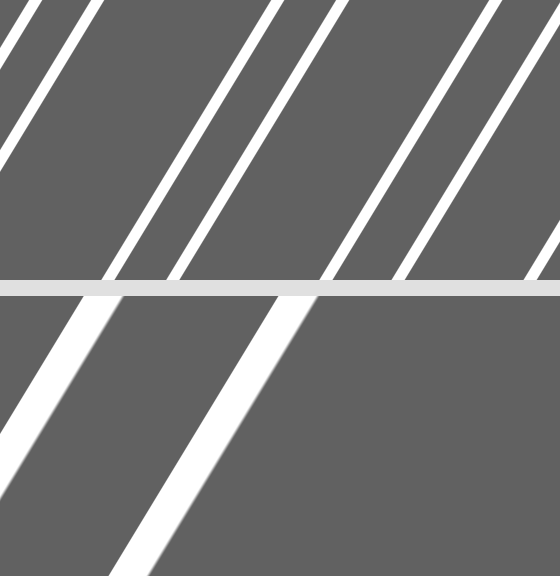
Top: the whole. Bottom: its middle third, enlarged.
Write a Shadertoy shader that draws this pattern.

```glsl
#define ASPHALT vec3(0.38)
#define PAINT vec3(1.0)
#define SLANT 0.607
#define STRIPE_WIDTH 0.047
#define FIRST_PAIR 0.1276
#define PAIR_STEP vec3(0.9197, -0.0612, 0.00608)
#define PAIR_GAP vec3(0.2214, 0.0026, 0.0078)
#define SOFT_EDGE 0.006
#define PAIR_COUNT 4

// Coverage of one stripe; the trailing side fades more softly
float stripe(float across, float center, float pixel) {
    float offset = across - center;
    float halfWidth = 0.5 * STRIPE_WIDTH;
    float trailing = max(pixel, SOFT_EDGE);
    float leftSide = smoothstep(-0.5 * pixel, 0.5 * pixel, offset + halfWidth);
    float rightSide = smoothstep(-0.5 * trailing, 0.5 * trailing, halfWidth - offset);
    return leftSide * rightSide;
}

// Left stripe of a pair, with spacing that tightens to the right
float pairStart(float i) {
    return FIRST_PAIR + i * (PAIR_STEP.x + i * (PAIR_STEP.y + i * PAIR_STEP.z));
}

// Distance between the two stripes, widening to the right
float pairGap(float i) {
    return PAIR_GAP.x + i * (PAIR_GAP.y + i * PAIR_GAP.z);
}

void mainImage(out vec4 fragColor, in vec2 fragCoord) {
    // Height is one unit; shear so that stripes become vertical
    vec2 p = fragCoord / iResolution.y;
    float across = p.x + SLANT * (1.0 - p.y);
    float pixel = 1.5 * length(vec2(1.0, SLANT)) / iResolution.y;

    // Slanted stripes in pairs
    float cover = 0.0;
    for (int n = 0; n < PAIR_COUNT; n++) {
        float i = float(n);
        float start = pairStart(i);
        cover = max(cover, stripe(across, start, pixel));
        cover = max(cover, stripe(across, start + pairGap(i), pixel));
    }

    fragColor = vec4(mix(ASPHALT, PAINT, cover), 1.0);
}
```
